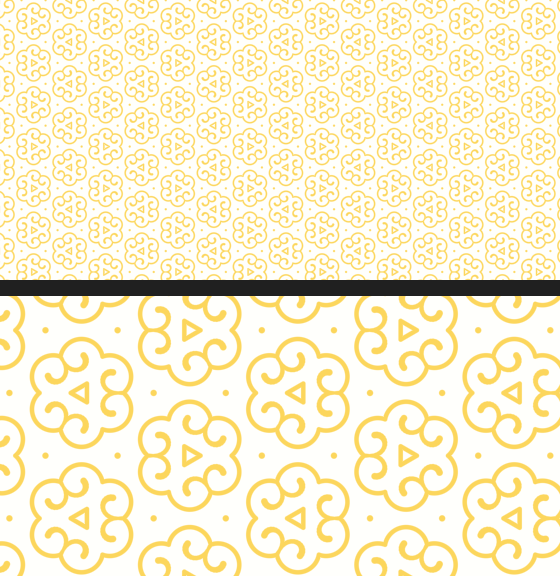
Top: the whole. Bottom: its middle third, enlarged.
Reproduce this pattern procedurally as a Shadertoy shader.

```glsl
#define ROW_STEP 0.1493
#define COLUMN_RATIO 0.8626
#define FIRST_CELL vec2(0.1198, 0.9245)
#define LOBE_OFFSET 0.26
#define LOBE_RADIUS 0.17
#define CURL_CENTER vec2(0.238, 0.104)
#define CURL_RADIUS 0.060
#define LINE_HALF 0.018
#define DOT_RADIUS 0.025
#define PAPER vec3(1.0, 1.0, 0.99)
#define INK vec3(0.99, 0.84, 0.36)

const float PI = 3.14159265;
const int CURL_STEPS = 14;

float segmentDistance(vec2 p, vec2 a, vec2 b) {
    vec2 pa = p - a, ba = b - a;
    return length(pa - ba * clamp(dot(pa, ba) / dot(ba, ba), 0.0, 1.0));
}

// Arc centred on the +x axis, ending at the given point and its mirror
float arcDistance(vec2 p, vec2 end) {
    p.y = abs(p.y);
    bool withinArc = end.x * p.y < end.y * p.x;
    return withinArc ? abs(length(p) - length(end)) : length(p - end);
}

// Spiral tightening clockwise from the cusp, swelling toward its tip
float curlDistance(vec2 p, vec2 cusp) {
    vec2 start = cusp - CURL_CENTER;
    float startAngle = atan(start.y, start.x);
    float slack = length(start) - CURL_RADIUS;
    vec2 previous = cusp;
    float d = 1.0;
    for (int i = 1; i <= CURL_STEPS; i++) {
        float t = float(i) / float(CURL_STEPS);
        float turn = 4.1 * t;
        float angle = startAngle - turn;
        vec2 next = CURL_CENTER + (CURL_RADIUS + slack * exp(-turn)) * vec2(cos(angle), sin(angle));
        float halfWidth = LINE_HALF + 0.008 * smoothstep(0.4, 1.0, t);
        d = min(d, segmentDistance(p, previous, next) - halfWidth);
        previous = next;
    }
    return d;
}

// Six-lobed cloud with three pairs of curls around a small triangle
float cloudDistance(vec2 p) {
    float sector = 2.0 * PI / 3.0;
    float angle = atan(p.y, p.x);
    angle = abs(angle - sector * floor(angle / sector + 0.5));
    vec2 q = length(p) * vec2(cos(angle), sin(angle));

    vec2 axis = vec2(cos(PI / 6.0), 0.5);
    vec2 lobe = LOBE_OFFSET * axis;
    vec2 cusp = vec2(lobe.x + sqrt(LOBE_RADIUS * LOBE_RADIUS - lobe.y * lobe.y), 0.0);

    // Rotate into the frame of the lobe
    mat2 toLobe = mat2(axis.x, -axis.y, axis.y, axis.x);
    vec2 arcEnd = toLobe * (cusp - lobe);
    arcEnd.y = abs(arcEnd.y);
    float d = arcDistance(toLobe * (q - lobe), arcEnd) - LINE_HALF;
    d = min(d, curlDistance(q, cusp));

    float inradius = 0.043;
    float triangle = segmentDistance(q, vec2(inradius, 0.0), inradius * vec2(1.0, sqrt(3.0)));
    return min(d, triangle - LINE_HALF);
}

// Dots in the gaps where three clouds meet
float dotDistance(vec2 p) {
    p = abs(p);
    float side = length(p - vec2(COLUMN_RATIO * 2.0 / 3.0, 0.0));
    float corner = length(p - vec2(COLUMN_RATIO / 3.0, 0.5));
    return min(side, corner) - DOT_RADIUS;
}

vec2 repeatCentered(vec2 p, vec2 period) {
    return p - period * floor(p / period + 0.5);
}

void mainImage(out vec4 fragColor, in vec2 fragCoord) {
    vec2 p = (fragCoord / iResolution.y - FIRST_CELL) / ROW_STEP;
    float pixel = 1.0 / (iResolution.y * ROW_STEP);

    // Staggered columns, alternate ones facing the other way
    vec2 period = vec2(2.0 * COLUMN_RATIO, 1.0);
    vec2 even = repeatCentered(p, period);
    vec2 odd = repeatCentered(p - 0.5 * period, period);
    bool isEven = dot(even, even) < dot(odd, odd);
    vec2 cell = isEven ? vec2(-even.x, even.y) : odd;

    float d = min(cloudDistance(cell), dotDistance(cell));
    float ink = 1.0 - smoothstep(-0.8 * pixel, 0.8 * pixel, d);
    fragColor = vec4(mix(PAPER, INK, ink), 1.0);
}
```
